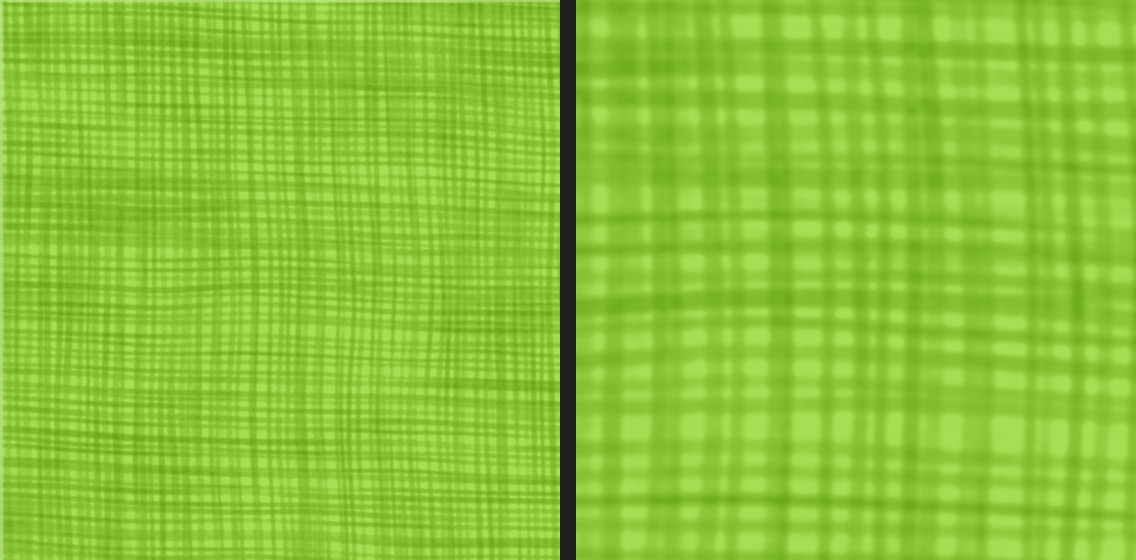
Left, the full canvas; right, a detail of the centre.
Give the GLSL for this texture, as a three.js fragment shader.

```glsl
// Fresh green crosshatched cloth: soft, wavering threads run both ways
// over a lime ground. Jittered strands from two layers per direction
// merge into dense streaks, and their crossings give the darkest green.

varying vec2 vUv;

float hash(vec2 p) {
  vec3 q = fract(vec3(p.xyx) * 0.1031);
  q += dot(q, q.yzx + 33.33);
  return fract((q.x + q.y) * q.z);
}

float noise(vec2 p) {
  vec2 i = floor(p);
  vec2 f = fract(p);
  f = f * f * (3.0 - 2.0 * f);
  return mix(mix(hash(i), hash(i + vec2(1.0, 0.0)), f.x),
             mix(hash(i + vec2(0.0, 1.0)), hash(i + vec2(1.0, 1.0)), f.x), f.y);
}

// Ink of one strand layer: p.x runs across the strands, p.y along them.
float strands(vec2 p, float count, float seed, float faintest) {
  float x = p.x * count + 0.8 * (noise(p * 4.0 + seed) - 0.5);
  float cell = floor(x);
  float ink = 0.0;
  for (int i = -1; i <= 1; i++) {
    float id = cell + float(i);
    vec2 key = vec2(id + 50.0, seed);
    float wobble = noise(vec2(p.y * 7.0 + seed, id * 7.3 + 400.0)) - 0.5;
    float centre = id + 0.5 + 0.6 * (hash(key) - 0.5) + 0.35 * wobble;
    float halfWidth = mix(0.18, 0.36, hash(key + 17.0));
    float line = 1.0 - smoothstep(halfWidth - 0.2, halfWidth + 0.2, abs(x - centre));
    // Pressure rises and falls along each strand.
    float pressure = noise(vec2(p.y * 6.0 + 31.0 * hash(key + 5.0), id * 3.7 + 200.0));
    line *= mix(faintest, 1.0, smoothstep(0.1, 0.9, pressure));
    ink = 1.0 - (1.0 - ink) * (1.0 - line);
  }
  return ink;
}

// Regular threads plus a patchy second layer that closes some gaps.
float weave(vec2 p, float seed) {
  float main = strands(p, 59.0, seed, 0.5);
  float patches = smoothstep(0.4, 0.8, noise(p * vec2(13.0, 3.5) + seed * 2.0));
  float extra = strands(p + vec2(0.012 * p.y, 0.0), 47.0, seed + 40.0, 0.2);
  return 1.0 - (1.0 - main) * (1.0 - 0.75 * patches * extra);
}

void main() {
  // Both thread directions lean a little; rows sink to the right.
  float columns = weave(vec2(vUv.x + 0.012 * vUv.y, vUv.y), 11.0);
  float rows = weave(vec2(vUv.y + 0.028 * vUv.x, vUv.x), 73.0);
  float depth = 1.0 - (1.0 - 0.56 * columns) * (1.0 - 0.62 * rows);

  // Blotchy dye and fine grain.
  depth += 0.14 * (noise(vUv * vec2(9.0, 16.0) + 9.0) - 0.5);
  depth += 0.12 * (noise(vUv * 150.0) - 0.5);

  vec3 lime = vec3(0.66, 0.87, 0.33);
  vec3 leaf = vec3(0.53, 0.755, 0.2);
  vec3 deepGreen = vec3(0.42, 0.65, 0.1);
  vec3 colour = mix(lime, leaf, smoothstep(0.0, 0.58, depth));
  colour = mix(colour, deepGreen, smoothstep(0.5, 0.95, depth));

  // Thin pale rim on the left and top.
  float rim = 1.0 - smoothstep(0.002, 0.009, min(vUv.x, 1.4 * (1.0 - vUv.y)));
  colour = mix(colour, vec3(0.75, 0.91, 0.52), 0.7 * rim);

  gl_FragColor = vec4(colour, 1.0);
}
```
